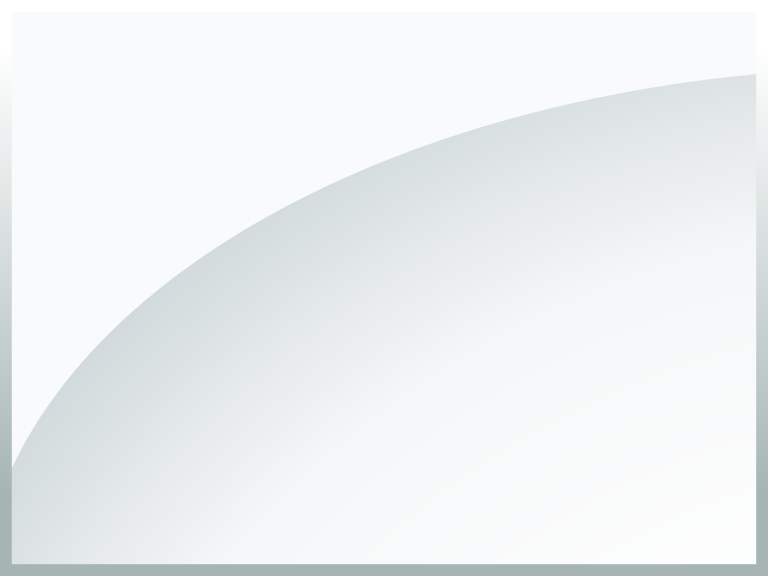
Give the GLSL for this background, as a Shadertoy shader.

```glsl
// A pale panel in a frame that fades from white to grey-green, crossed by a
// large elliptical swell. The swell is an ellipse distance function, shaded
// by a radial gradient whose centre lies below the lower right corner.

const vec2 CANVAS = vec2(4.0 / 3.0, 1.0);
const float FRAME_WIDTH = 0.0205;

const vec3 FRAME_TOP = vec3(1.0);
const vec3 FRAME_BOTTOM = vec3(0.65, 0.71, 0.705);
const vec3 PANEL = vec3(0.976, 0.982, 0.988);

const vec3 SWELL_RIM = vec3(0.812, 0.848, 0.857);
const vec3 SWELL_MID = vec3(0.904, 0.920, 0.925);
const vec3 SWELL_PALE = vec3(0.962, 0.967, 0.972);
const vec3 SWELL_CORE = vec3(0.990, 0.992, 0.992);

// Position of x between a and b, clamped to 0..1
float ramp(float a, float b, float x) {
    return clamp((x - a) / (b - a), 0.0, 1.0);
}

// Signed distance to a box, negative inside
float boxDistance(vec2 p, vec2 halfSize) {
    vec2 d = abs(p) - halfSize;
    return length(max(d, 0.0)) + min(max(d.x, d.y), 0.0);
}

// Approximate signed distance to an ellipse, negative inside
float ellipseDistance(vec2 p, vec2 radii) {
    float k = length(p / radii);
    float slope = length(p / (radii * radii));
    return k * (k - 1.0) / max(slope, 1e-4);
}

// Antialiased coverage of a shape
float coverage(float dist, float pixel) {
    return clamp(0.5 - dist / pixel, 0.0, 1.0);
}

// Shade of the swell at a distance from the light's centre
vec3 swellColor(float r) {
    vec3 color = mix(SWELL_CORE, SWELL_PALE, ramp(1.14, 1.66, r));
    color = mix(color, SWELL_MID, ramp(1.66, 1.85, r));
    return mix(color, SWELL_RIM, ramp(1.85, 2.11, r));
}

void mainImage(out vec4 fragColor, in vec2 fragCoord) {
    vec2 p = fragCoord / iResolution.xy * CANVAS;
    float pixel = 1.0 / iResolution.y;

    // Frame
    vec3 frame = mix(FRAME_BOTTOM, FRAME_TOP, ramp(0.14, 0.92, p.y));

    // Panel and swell
    float swellDist = ellipseDistance(p - vec2(1.564, -0.065), vec2(1.601, 0.948));
    vec3 swell = swellColor(distance(p, vec2(1.667, -1.052)));
    vec3 panel = mix(PANEL, swell, coverage(swellDist, pixel));

    // Panel inside the frame
    float panelDist = boxDistance(p - 0.5 * CANVAS, 0.5 * CANVAS - FRAME_WIDTH);
    fragColor = vec4(mix(frame, panel, coverage(panelDist, pixel)), 1.0);
}
```
